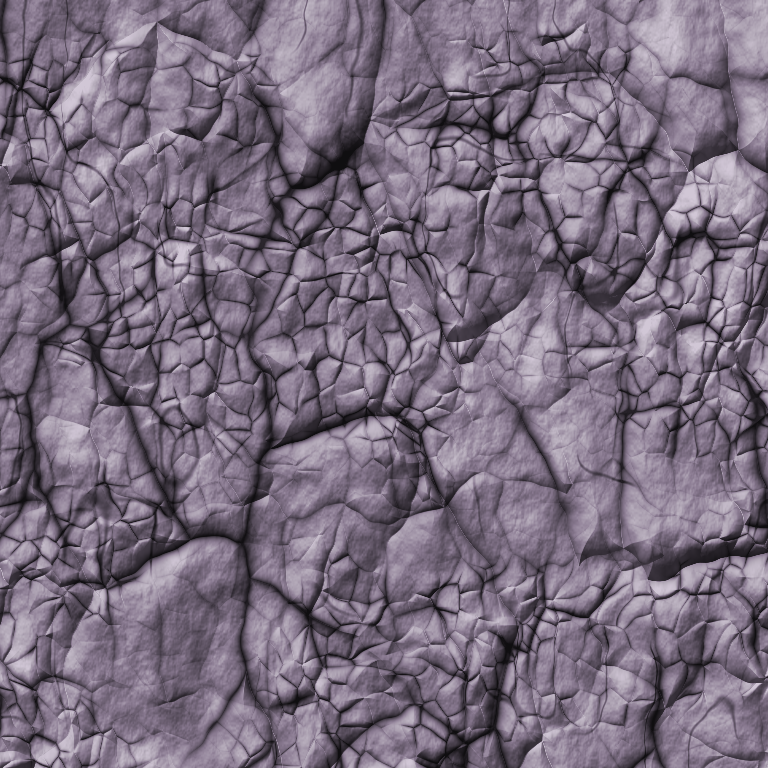
Reproduce this texture procedurally as a WebGL 2 fragment shader.

```glsl
#version 300 es
precision highp float;

uniform vec2 u_resolution;
out vec4 fragColor;

vec2 hash2(vec2 p) {
    vec3 q = fract(p.xyx * vec3(0.1031, 0.1030, 0.0973));
    q += dot(q, q.yzx + 33.33);
    return fract((q.xx + q.yz) * q.zy);
}

float noise(vec2 p) {
    vec2 i = floor(p), f = p - i;
    vec2 u = f * f * (3.0 - 2.0 * f);
    float low = mix(hash2(i).x, hash2(i + vec2(1, 0)).x, u.x);
    float high = mix(hash2(i + vec2(0, 1)).x, hash2(i + vec2(1, 1)).x, u.x);
    return mix(low, high, u.y);
}

float fbm(vec2 p, int octaves) {
    float sum = 0.0, amp = 0.5, total = 0.0;
    for (int i = 0; i < octaves; i++) {
        sum += amp * noise(p);
        total += amp;
        amp *= 0.5;
        p = p * 2.03 + 17.3;
    }
    return sum / total;
}

// Offset from p to the jittered centre of a cell
vec2 toCentre(vec2 p, vec2 cell, float seed) {
    return cell + 0.5 + 0.85 * (hash2(cell + seed) - 0.5) - p;
}

// Layer of tilted, bevelled blocks: x = height, y = darkness of the gaps
vec2 blocks(vec2 p, vec2 freq, float bevel, float tilt, float seed) {
    vec2 q = p * freq, base = floor(q), nearCell = base, nearest = vec2(8.0);
    for (int y = -1; y <= 1; y++) {
        for (int x = -1; x <= 1; x++) {
            vec2 cell = base + vec2(x, y);
            vec2 d = toCentre(q, cell, seed);
            if (dot(d, d) < dot(nearest, nearest)) {
                nearest = d;
                nearCell = cell;
            }
        }
    }
    float edge = 1.0;
    for (int y = -1; y <= 1; y++) {
        for (int x = -1; x <= 1; x++) {
            if (x == 0 && y == 0) continue;
            vec2 d = toCentre(q, nearCell + vec2(x, y), seed);
            vec2 dir = normalize(d - nearest);
            float dist = dot(0.5 * (d + nearest), dir) / length(dir * freq);
            edge = min(edge, max(dist, 0.0));
        }
    }
    vec2 lean = hash2(nearCell + seed + 57.0) - 0.5;
    float top = 0.7 * bevel + tilt * dot(lean, nearest / freq);
    float open = smoothstep(0.3, 0.7, noise(q * 1.3 + seed));
    return vec2(top * (1.0 - exp(-edge / bevel)), open * exp(-edge / (0.35 * bevel)));
}

// Thin wandering fractures
float hairline(vec2 p) {
    float line = 1.0 - smoothstep(0.0, 0.03, abs(noise(p * vec2(17.0, 7.0)) - 0.5));
    return line * smoothstep(0.45, 0.65, noise(p * 9.0 + 4.0));
}

// Whole cliff: x = height, y = darkness of the gaps
vec2 cliff(vec2 p) {
    vec2 warp = vec2(fbm(p * 7.0, 4), fbm(p * 7.0 + 31.7, 4)) - 0.5;
    vec2 w = p + 0.07 * warp;
    float rubble = smoothstep(0.4, 0.6, fbm(p * vec2(4.0, 6.0) + 9.0, 3));
    vec2 rock = blocks(w, vec2(6.0, 3.6), 0.018, 0.45, 11.0);
    rock += blocks(w, vec2(14.0, 9.0), 0.009, 0.6, 23.0) * mix(0.4, 1.0, rubble);
    rock += blocks(w, vec2(34.0, 27.0), 0.0045, 0.7, 41.0) * mix(0.12, 0.9, rubble);
    rock.x += 0.024 * fbm(p * vec2(14.0, 9.0), 6);
    rock.y += 0.5 * hairline(w);
    return rock;
}

// Diffuse light on a surface of the given slope, from the upper left
float daylight(vec2 slope) {
    slope /= 1.0 + 0.35 * length(slope);
    vec3 normal = normalize(vec3(-slope, 1.0));
    return max(dot(normal, normalize(vec3(-0.35, 0.7, 0.62))), 0.0);
}

// Violet grey that pales towards the highlights
vec3 stoneColour(float tone) {
    vec3 tint = mix(vec3(1.0, 0.885, 1.055), vec3(1.0, 0.95, 1.025), smoothstep(0.5, 0.75, tone));
    return tone * tint;
}

void main() {
    vec2 p = gl_FragCoord.xy / u_resolution.y;
    float reach = 0.0015;
    vec2 rock = cliff(p);
    vec2 slope = vec2(cliff(p + vec2(reach, 0.0)).x, cliff(p + vec2(0.0, reach)).x) - rock.x;

    // Light, weathering stains and dark gaps
    float tone = 0.2 + 0.6 * daylight(slope / reach);
    tone += 0.25 * (fbm(p * vec2(32.0, 18.0) + 5.0, 5) - 0.5);
    tone += 0.16 * (fbm(p * vec2(6.0, 4.0) + 70.0, 3) - 0.5);
    tone *= 1.0 - 0.8 * min(rock.y, 1.0);
    fragColor = vec4(stoneColour(clamp(tone, 0.06, 0.82)), 1.0);
}
```
